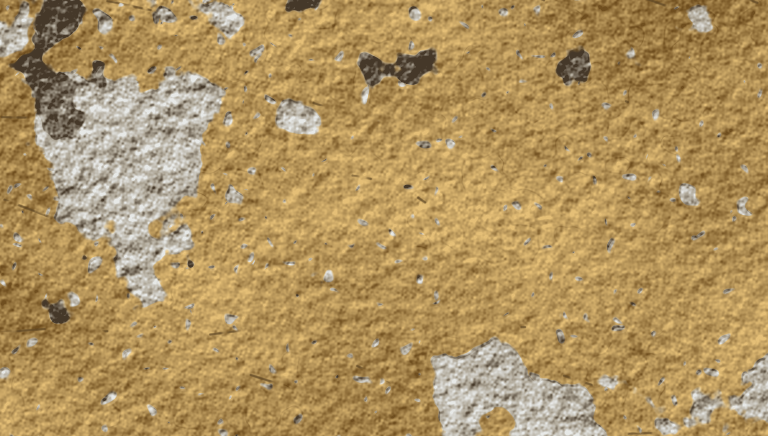
This texture is drawn by a WebGL 2 fragment shader. Its source:

```glsl
#version 300 es
precision highp float;

uniform vec2 u_resolution;
out vec4 fragColor;

// Colours: shade, body and light of each material
const vec3 OCHRE_DARK = vec3(0.58, 0.45, 0.24);
const vec3 OCHRE_MID = vec3(0.70, 0.57, 0.34);
const vec3 OCHRE_LIGHT = vec3(0.81, 0.67, 0.41);
const vec3 CEMENT_DARK = vec3(0.50, 0.46, 0.40);
const vec3 CEMENT_MID = vec3(0.69, 0.66, 0.60);
const vec3 CEMENT_LIGHT = vec3(0.81, 0.80, 0.77);
const vec3 SCRATCH_COLOR = vec3(0.36, 0.27, 0.14);

// Sizes are fractions of the canvas height
const vec2 LIGHT_DIR = vec2(-0.5, 0.86);
const float RELIEF_SCALE = 38.0;
const float RELIEF_STEP = 0.005;
const float RELIEF_GAIN = 4.6;
const float GRAIN_SCALE = 170.0;
const float GRAIN_GAIN = 0.65;
const float PEEL_SCALE = 5.5;
const float PEEL_LEVEL = 0.78;
const float EDGE = 0.014;
const float RIM = 0.007;
const float CHIP_CELL = 0.15;
const float CHIP_CHANCE = 0.26;
const float SCRATCH_CELL = 0.24;
const float SCRATCH_CHANCE = 0.38;

float hash(vec2 p) {
    return fract(sin(dot(p, vec2(127.1, 311.7))) * 43758.5);
}

vec2 hash2(vec2 p) {
    return vec2(hash(p), hash(p + 57.3));
}

mat2 rotation(float a) {
    return mat2(cos(a), sin(a), -sin(a), cos(a));
}

float noise(vec2 p) {
    vec2 i = floor(p), f = fract(p);
    f = f * f * (3.0 - 2.0 * f);
    return mix(mix(hash(i), hash(i + vec2(1, 0)), f.x),
               mix(hash(i + vec2(0, 1)), hash(i + vec2(1, 1)), f.x), f.y);
}

float fbm(vec2 p, int octaves) {
    float sum = 0.0, amp = 0.5;
    for (int i = 0; i < octaves; i++) {
        sum += amp * noise(p);
        p = mat2(1.6, 1.2, -1.2, 1.6) * p + 17.0;
        amp *= 0.5;
    }
    return sum;
}

float blob(vec2 p, vec2 center, float inner, float outer) {
    return 1.0 - smoothstep(inner, outer, length(p - center));
}

vec3 ramp(vec3 dark, vec3 mid, vec3 light, float t) {
    t = clamp(t, -0.6, 1.4);
    return t < 0.5 ? mix(dark, mid, 2.0 * t) : mix(mid, light, 2.0 * t - 1.0);
}

// Small scattered flakes: positive inside
float chips(vec2 p, float density) {
    float field = -1.0;
    p += 0.018 * (vec2(noise(p * 42.0), noise(p * 42.0 + 9.0)) - 0.5);
    for (int layer = 0; layer < 3; layer++) {
        float cell = CHIP_CELL * pow(0.55, float(layer));
        vec2 q = rotation(0.4 * float(layer)) * p / cell + 13.0 * float(layer);
        vec2 id = floor(q), rnd = hash2(id + 3.1);
        vec2 d = rotation(6.28 * rnd.x) * (fract(q) - 0.3 - 0.4 * rnd);
        float radius = mix(0.05, 0.16, hash(id + 8.7));
        float inside = radius - length(d * vec2(0.8, 1.3));
        if (hash(id + 21.4) < CHIP_CHANCE * density) field = max(field, inside * cell);
    }
    return field * 5.0;
}

// Coverage of bare cement where the paint has come off
float bareCement(vec2 p) {
    float upper = blob(p, vec2(0.28, 0.76), 0.16, 0.56);
    float lower = (1.0 - smoothstep(0.06, 0.30, p.y)) * smoothstep(0.92, 1.04, p.x);
    lower *= 1.0 - 0.6 * blob(p, vec2(1.41, 0.03), 0.02, 0.10);
    float peel = fbm(p * PEEL_SCALE, 5) + 0.31 * upper + 0.46 * lower - PEEL_LEVEL;
    return smoothstep(-EDGE, EDGE, max(peel, chips(p, 1.0 + upper)));
}

// Dark hollows broken into the cement
float hollows(vec2 p) {
    float field = fbm(p * 7.0 + 31.0, 4) + 0.24 * blob(p, vec2(0.16, 0.86), 0.06, 0.26);
    return smoothstep(-EDGE, EDGE, field - 0.75);
}

// Thin, broken, nearly level scratches
float scratches(vec2 p) {
    float mark = 0.0;
    for (int layer = 0; layer < 2; layer++) {
        vec2 q = p / SCRATCH_CELL + 7.37 * float(layer);
        vec2 id = floor(q), rnd = hash2(id + 40.0);
        vec2 d = (fract(q) - 0.5 - 0.3 * (rnd - 0.5)) * SCRATCH_CELL;
        d = rotation(0.25 + 0.8 * (rnd.y - 0.5)) * d;
        d.x -= clamp(d.x, -0.06 * rnd.x, 0.06 * rnd.x);
        float line = 1.0 - smoothstep(0.0005, 0.0045, length(d));
        mark = max(mark, line * step(hash(id + 5.5), SCRATCH_CHANCE));
    }
    return mark * smoothstep(0.25, 0.6, noise(p * 60.0));
}

void main() {
    vec2 p = gl_FragCoord.xy / u_resolution.y;

    // Raking light over the rough surface
    vec2 q = p * RELIEF_SCALE;
    float slope = fbm(q, 3) - fbm(q + LIGHT_DIR * RELIEF_STEP * RELIEF_SCALE, 3);
    float texture_ = RELIEF_GAIN * slope + GRAIN_GAIN * (noise(p * GRAIN_SCALE) - 0.5);

    // Painted plaster with broad stains and hairline creases
    float stain = 1.4 * (fbm(p * vec2(2.2, 3.6) + 4.0, 4) - 0.47);
    stain -= 0.38 * blob(p, vec2(1.5, 0.86), 0.1, 0.6);
    stain += 0.25 * blob(p, vec2(1.2, 0.38), 0.05, 0.5);
    float crease = 1.0 - smoothstep(0.0, 0.06, abs(fbm(p * 24.0, 2) - 0.4));
    crease *= smoothstep(0.4, 0.7, noise(p * 6.0 + 2.0));
    vec3 color = ramp(OCHRE_DARK, OCHRE_MID, OCHRE_LIGHT, 0.54 + stain + texture_ - 0.3 * crease);
    color = mix(color, SCRATCH_COLOR, 0.7 * scratches(p));

    // Cement, shaded below the lip of the paint
    float hollow = hollows(p);
    float bare = max(bareCement(p), hollow);
    float bareToLight = bareCement(p + LIGHT_DIR * RIM);
    float patchy = fbm(p * 14.0 + 6.0, 3) - 0.44;
    float tone = 0.68 + 1.2 * texture_ + 0.8 * patchy - 0.75 * hollow;
    tone -= 0.55 * bare * (1.0 - bareToLight);
    vec3 cement = ramp(CEMENT_DARK, CEMENT_MID, CEMENT_LIGHT, tone);
    color += 0.05 * (1.0 - bare) * bareToLight;

    fragColor = vec4(mix(color, cement, bare), 1.0);
}
```
